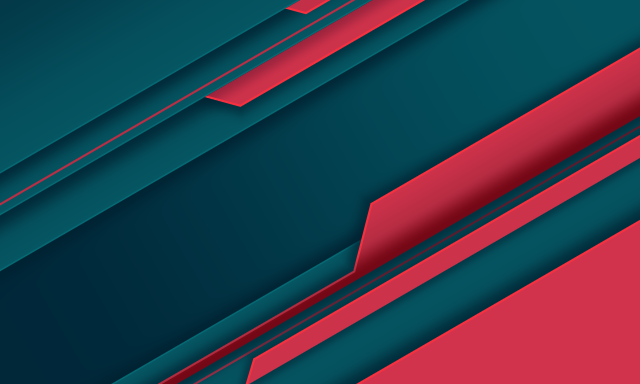
Write a Shadertoy shader that draws this background.

```glsl
// Layered diagonal panels in teal and crimson with bright rims and soft shadows.

const vec2 CANVAS = vec2(1.6696, 1.0);       // layout size, in canvas heights
const vec2 ALONG = vec2(0.8660, 0.5);        // direction of every stripe
const vec2 ACROSS = vec2(-0.5, 0.8660);

const vec3 NAVY = vec3(0.0, 0.155, 0.225);
const vec3 DEEP_TEAL = vec3(0.015, 0.325, 0.375);
const vec3 TEAL = vec3(0.02, 0.325, 0.375);
const vec3 TEAL_RIM = vec3(0.02, 0.41, 0.45);
const vec3 SHADOW = vec3(0.0, 0.13, 0.19);
const vec3 CRIMSON = vec3(0.80, 0.195, 0.29);
const vec3 WINE = vec3(0.46, 0.03, 0.085);
const vec3 DUSKY_RED = vec3(0.62, 0.14, 0.24);
const vec3 RED_RIM = vec3(0.97, 0.19, 0.25);

const float RIM_WIDTH = 0.0055;
const float TEAL_RIM_WIDTH = 0.004;
const float LINE_HALF_WIDTH = 0.0028;

// Stripe borders, measured across the diagonal
const float TOP_PANEL = 0.4744;
const float TOP_LINE = 0.405;
const float MIDDLE_PANEL = 0.380;
const float LOW_PANEL = 0.254;
const float TAB_BOTTOM = 0.4347;
const float UPPER_BAR_BOTTOM = 0.3113;
const float LOWER_PANEL = -0.145;
const float BIG_BAR_TOP = -0.0757;
const float BIG_BAR_TAIL = -0.2055;
const float BIG_BAR_BOTTOM = -0.2305;
const float LOWER_LINE = -0.254;
const float SLIM_BAR_TOP = -0.273;
const float SLIM_BAR_BOTTOM = -0.325;
const float CORNER = -0.4645;

float pixelSize;

float coverage(float d) { return clamp(0.5 - d / pixelSize, 0.0, 1.0); }

// Signed distance to a slanted end cut; positive beyond the end
float endCut(vec2 p, vec2 top, vec2 bottom) {
    vec2 dir = bottom - top;
    return dot(p - top, normalize(vec2(dir.y, -dir.x)));
}

// Shadow fading away outside a shape
vec3 castShadow(vec3 below, float d, float strength, float reach) {
    float t = max(d, 0.0) / reach;
    return mix(below, SHADOW, strength * exp(-t * t));
}

// Shape with a rim along the sides described by rimDist
vec3 layer(vec3 below, float d, float rimDist, vec3 fill, vec3 rim, float width) {
    vec3 body = mix(rim, fill, coverage(rimDist + width));
    return mix(below, body, coverage(d));
}

vec3 tealPanel(vec3 below, float d, vec3 fill, float reach) {
    vec3 lit = mix(fill, TEAL_RIM, 0.25 * exp(min(d, 0.0) / 0.015));
    return layer(castShadow(below, d, 0.8, reach), d, d, lit, TEAL_RIM, TEAL_RIM_WIDTH);
}

void mainImage(out vec4 fragColor, in vec2 fragCoord) {
    vec2 p = fragCoord / iResolution.xy * CANVAS;
    pixelSize = 1.0 / iResolution.y;
    float a = dot(p, ALONG);
    float b = dot(p, ACROSS);

    // Wide central panel
    vec3 col = mix(NAVY, DEEP_TEAL, smoothstep(0.05, 1.85, a));

    // Upper stack, from the lowest sheet to the topmost
    col = tealPanel(col, LOW_PANEL - b, TEAL, 0.035);

    float rimDist = max(UPPER_BAR_BOTTOM - b,
                        endCut(p, vec2(0.537, 0.746), vec2(0.626, 0.722)));
    vec3 fill = mix(CRIMSON, DUSKY_RED, smoothstep(0.335, MIDDLE_PANEL, b));
    col = castShadow(col, rimDist, 0.6, 0.025);
    col = layer(col, rimDist, rimDist, fill, RED_RIM, RIM_WIDTH);

    // Teal casts no shadow over the red bar, whose own fill darkens instead
    float onBar = coverage(rimDist);
    vec3 shaded = tealPanel(col, MIDDLE_PANEL - b, TEAL, 0.04);
    col = mix(shaded, col, onBar * coverage(b - MIDDLE_PANEL));

    col = mix(col, CRIMSON * 0.92, coverage(abs(b - TOP_LINE) - LINE_HALF_WIDTH));
    vec3 topFill = mix(TEAL, vec3(0.01, 0.22, 0.28), smoothstep(0.50, 0.90, b));
    col = tealPanel(col, TOP_PANEL - b, topFill, 0.035);

    rimDist = max(TAB_BOTTOM - b, endCut(p, vec2(0.750, 0.976), vec2(0.798, 0.963)));
    float tab = max(rimDist, b - TOP_PANEL);
    col = layer(col, tab, rimDist, CRIMSON * 0.95, RED_RIM, RIM_WIDTH);

    // Lower teal sheet and its fine line
    col = tealPanel(col, b - LOWER_PANEL, TEAL, 0.03);
    vec3 lineColor = mix(CRIMSON, WINE, smoothstep(0.4, 1.2, a) * 0.6);
    col = mix(col, lineColor, coverage(abs(b - LOWER_LINE) - LINE_HALF_WIDTH));

    // Big bar with a narrow tail
    float head = max(b - BIG_BAR_TOP, endCut(p, vec2(0.967, 0.472), vec2(0.922, 0.296)));
    rimDist = min(head, b - BIG_BAR_TAIL);
    float bar = max(rimDist, BIG_BAR_BOTTOM - b);
    float height = (b - BIG_BAR_BOTTOM) / (BIG_BAR_TOP - BIG_BAR_BOTTOM);
    fill = mix(WINE, CRIMSON * 0.9, smoothstep(0.05, 0.5, height));
    fill = mix(fill, CRIMSON, smoothstep(0.4, 1.0, height));
    vec3 rim = mix(CRIMSON * 0.85, RED_RIM, smoothstep(0.1, 0.4, height));
    col = castShadow(col, bar, 0.65, 0.026);
    col = layer(col, bar, rimDist, fill, rim, RIM_WIDTH);

    // Slim bar
    rimDist = max(b - SLIM_BAR_TOP, endCut(p, vec2(0.661, 0.067), vec2(0.641, 0.0)));
    bar = max(rimDist, SLIM_BAR_BOTTOM - b);
    col = castShadow(col, bar, 0.5, 0.018);
    col = layer(col, bar, rimDist, CRIMSON, RED_RIM, RIM_WIDTH);

    // Corner sheet
    float corner = b - CORNER;
    col = castShadow(col, corner, 0.75, 0.035);
    col = layer(col, corner, corner, CRIMSON * 1.03, RED_RIM, RIM_WIDTH);

    fragColor = vec4(col, 1.0);
}
```
